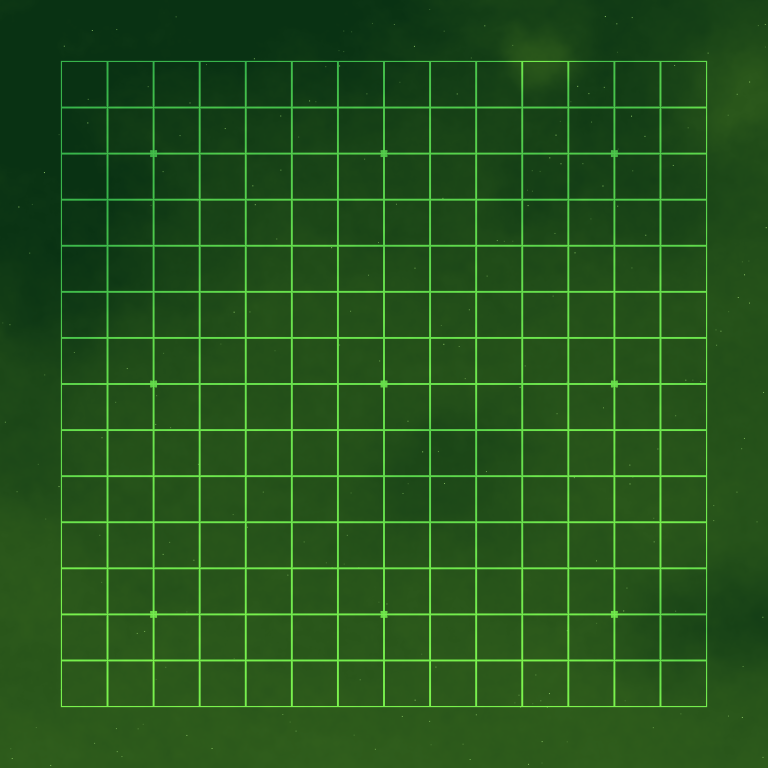
Give the GLSL for this pattern, as a Shadertoy shader.

```glsl
// Glowing green 14 x 14 board grid with nine square markers over a cloudy, speckled ground.

const float CELLS = 14.0;            // repeats across and down
const float MARGIN = 0.08;           // canvas edge to grid
const float PITCH = (1.0 - 2.0 * MARGIN) / CELLS;
const float LINE_WIDTH = 0.0025;
const float BORDER_WIDTH = 0.0015;
const float MARKER_SIZE = 0.0090;
const float MARKER_FIRST = 2.0;      // first marked line
const float MARKER_STEP = 5.0;       // lines between markers
const float LINE_OPACITY = 0.97;

const vec3 GROUND_DARK = vec3(0.035, 0.195, 0.075);
const vec3 GROUND_LIGHT = vec3(0.190, 0.370, 0.110);
const vec3 LINE_DARK = vec3(0.220, 0.720, 0.300);
const vec3 LINE_LIGHT = vec3(0.520, 1.000, 0.310);
const vec3 SPECK_COLOUR = vec3(0.550, 0.780, 0.400);

const float SPECK_CELLS = 110.0;
const float SPECK_SIZE = 0.0013;

// Broad stains: centre, radius, change of tone.
const int STAINS = 9;
const vec4 STAIN[STAINS] = vec4[](
    vec4(0.38, 1.05, 0.21, -0.60), vec4(0.02, 0.86, 0.22, -0.55),
    vec4(0.08, 0.65, 0.13, -0.28), vec4(0.80, 0.86, 0.16, -0.32),
    vec4(0.58, 0.33, 0.10, -0.24), vec4(0.98, 0.18, 0.11, -0.48),
    vec4(0.71, 0.955, 0.05, 0.50), vec4(1.00, 0.83, 0.06, 0.35),
    vec4(0.00, 0.45, 0.12, -0.18));

float hash(vec2 p) {
    return fract(sin(dot(p, vec2(127.1, 311.7))) * 43758.5453);
}

float noise(vec2 p) {
    vec2 i = floor(p), f = fract(p);
    f = f * f * (3.0 - 2.0 * f);
    return mix(mix(hash(i), hash(i + vec2(1, 0)), f.x),
               mix(hash(i + vec2(0, 1)), hash(i + vec2(1, 1)), f.x), f.y);
}

// Fractal noise centred on zero.
float fbm(vec2 p) {
    float sum = 0.0, amp = 0.5;
    for (int i = 0; i < 6; i++) {
        sum += amp * (noise(p) - 0.5);
        p = mat2(1.6, 1.2, -1.2, 1.6) * p + 7.3;
        amp *= 0.5;
    }
    return sum;
}

// Share of a pixel covered by a stripe at distance d.
float stripe(float d, float width, float px) {
    float h = 0.5 * width;
    return clamp((min(d + 0.5 * px, h) - max(d - 0.5 * px, -h)) / px, 0.0, 1.0);
}

// Ground tone from 0 (dark) to 1 (light).
float groundTone(vec2 p) {
    vec2 warp = vec2(fbm(p * 7.0), fbm(p * 7.0 + 31.0));
    vec2 q = p + 0.20 * warp;
    float tone = mix(0.92, 0.46, p.y);
    for (int i = 0; i < STAINS; i++) {
        vec2 d = (q - STAIN[i].xy) / STAIN[i].z;
        tone += STAIN[i].w * exp(-dot(d, d));
    }
    float roughness = mix(0.22, 0.55, smoothstep(0.45, 0.9, p.y));
    tone += roughness * fbm(vec2(5.0, 8.0) * q + 11.0);
    tone += 0.14 * fbm(p * 60.0);
    return clamp(tone, 0.0, 1.0);
}

// Fine bright dust, denser near the bottom and right edges.
float specks(vec2 p, float px) {
    vec2 id = floor(p * SPECK_CELLS);
    float density = 0.008 + 0.035 * smoothstep(0.14, 0.0, p.y)
                  + 0.022 * smoothstep(0.85, 1.0, p.x) * smoothstep(0.65, 0.2, p.y);
    float present = step(hash(id + 3.0), density);
    vec2 jitter = 0.2 + 0.6 * vec2(hash(id + 17.0), hash(id + 29.0));
    vec2 d = abs(p - (id + jitter) / SPECK_CELLS);
    float dotMask = stripe(d.x, SPECK_SIZE, px) * stripe(d.y, SPECK_SIZE, px);
    return present * dotMask * mix(0.25, 1.0, hash(id + 43.0));
}

// Grid lines, thinner border and square markers.
float board(vec2 p, float px) {
    vec2 g = (p - MARGIN) / PITCH;
    vec2 index = clamp(round(g), 0.0, CELLS);
    vec2 d = abs(g - index) * PITCH;
    vec2 edge = 1.0 - step(0.5, index) * step(index, vec2(CELLS - 0.5));
    vec2 width = mix(vec2(LINE_WIDTH), vec2(BORDER_WIDTH), edge);

    vec2 outside = abs(p - 0.5) - (0.5 - MARGIN + 0.5 * BORDER_WIDTH);
    vec2 inside = clamp(0.5 - outside / px, 0.0, 1.0);
    float lines = max(stripe(d.x, width.x, px) * inside.y,
                      stripe(d.y, width.y, px) * inside.x);

    vec2 k = clamp(round((g - MARKER_FIRST) / MARKER_STEP), 0.0, 2.0);
    vec2 m = abs(g - MARKER_FIRST - k * MARKER_STEP) * PITCH;
    float marker = stripe(m.x, MARKER_SIZE, px) * stripe(m.y, MARKER_SIZE, px);
    return max(lines, 0.88 * marker);
}

void mainImage(out vec4 fragColor, in vec2 fragCoord) {
    float px = 1.0 / min(iResolution.x, iResolution.y);
    vec2 p = (fragCoord - 0.5 * iResolution.xy) * px + 0.5;

    float tone = groundTone(p);
    vec3 colour = mix(GROUND_DARK, GROUND_LIGHT, tone);
    colour = mix(colour, SPECK_COLOUR, specks(p, px));
    vec3 lineColour = mix(LINE_DARK, LINE_LIGHT, tone);
    colour = mix(colour, lineColour, LINE_OPACITY * board(p, px));
    fragColor = vec4(colour, 1.0);
}
```
